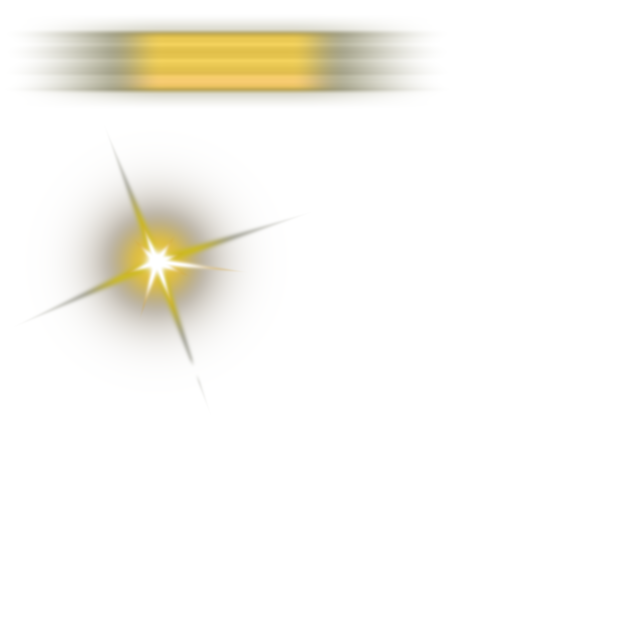
Give the GLSL for this background, as a Shadertoy shader.

```glsl
// A blurred golden light bar and a tilted star flare on a white ground.
// The bar is a soft box with layered sine streaks; the star is a radial glow
// crossed by tapered gaussian rays, long smoky ones below short bright ones.

const vec3 WHITE = vec3(1.0);
const vec3 GOLD = vec3(0.91, 0.78, 0.32);
const vec3 PEACH = vec3(0.96, 0.77, 0.46);
const vec3 OLIVE = vec3(0.55, 0.54, 0.41);
const vec3 GLOW_GOLD = vec3(0.86, 0.71, 0.13);
const vec3 GLOW_BROWN = vec3(0.43, 0.37, 0.27);
const vec3 RAY_GOLD = vec3(0.80, 0.73, 0.10);
const vec3 RAY_GREY = vec3(0.50, 0.50, 0.44);
const vec3 AMBER = vec3(0.82, 0.60, 0.12);

const vec2 BAR_CENTER = vec2(0.355, 0.9036);
const float BAR_REACH = 0.345;      // half length of the smoky ends
const float STREAK_PERIOD = 0.0286;
const vec2 STAR_CENTER = vec2(0.245, 0.591);
const float GLOW_RADIUS = 0.085;
const float CORE_RADIUS = 0.016;
const float RAY_WIDTH = 0.0075;
const float SPARK_WIDTH = 0.0048;
const float GAP_POSITION = 0.18;    // break in the lower ray
const float TAU = 6.2831853;

// Each ray: angle in degrees, length.
const int LONG_RAYS = 4;
const vec2 LONG_RAY[LONG_RAYS] = vec2[LONG_RAYS](
    vec2(17.8, 0.262), vec2(111.0, 0.235), vec2(204.5, 0.255), vec2(289.4, 0.262));
const int SPARKS = 9;
const vec2 SPARK[SPARKS] = vec2[SPARKS](
    vec2(111.0, 0.080), vec2(289.5, 0.095), vec2(353.4, 0.147),
    vec2(253.5, 0.098), vec2(55.0, 0.053), vec2(136.0, 0.053),
    vec2(336.0, 0.060), vec2(201.0, 0.065), vec2(18.0, 0.050));

// Distances along and across a ray leaving the origin.
vec2 alongRay(vec2 p, float degrees) {
    float a = radians(degrees);
    vec2 dir = vec2(cos(a), sin(a));
    return vec2(dot(p, dir), dir.x * p.y - dir.y * p.x);
}

// Gaussian section narrowing towards the tip.
float taper(vec2 q, float len, float width) {
    float t = clamp(q.x / len, 0.0, 1.0);
    float w = q.y / (width * (1.0 - t) + 0.001);
    return exp(-w * w) * smoothstep(-0.003, 0.003, q.x) * smoothstep(1.0, 0.15, t);
}

vec3 drawBar(vec3 color, vec2 uv) {
    vec2 p = uv - BAR_CENTER;
    float d = abs(p.x), h = abs(p.y);

    // Streaks vary both the brightness and the reach of each row.
    float wide = cos(TAU * p.y / STREAK_PERIOD);
    float fine = sin(TAU * p.y / 0.0125 + 1.0) * 0.6 + sin(TAU * p.y / 0.0083) * 0.4;
    float streak = 0.7 * wide + 0.3 * fine;

    float reach = BAR_REACH - 0.012 * streak;
    float across = 1.0 - smoothstep(0.09, reach, d);
    float body = 1.0 - smoothstep(0.042, 0.052, h);
    float haze = 1.0 - smoothstep(0.040, 0.076, h);
    float alpha = across * (0.58 * body + 0.42 * haze);

    float warm = (1.0 - smoothstep(0.10, 0.19, d)) * (1.0 - smoothstep(0.036, 0.055, h));
    float low = exp(-pow((p.y + 0.031) / 0.012, 2.0));
    vec3 gold = mix(GOLD, PEACH, 0.7 * low) + 0.045 * streak;
    return mix(color, mix(OLIVE + 0.05 * streak, gold, warm), alpha);
}

vec3 drawStar(vec3 color, vec2 uv) {
    vec2 p = uv - STAR_CENTER;
    float r = length(p);

    // Round glow, gold inside and brown outside.
    float glow = exp(-r * r / (GLOW_RADIUS * GLOW_RADIUS));
    vec3 glowTint = mix(GLOW_GOLD, GLOW_BROWN, smoothstep(0.025, 0.085, r));
    color = mix(color, glowTint, glow);

    // Long smoky rays.
    for (int i = 0; i < LONG_RAYS; i++) {
        vec2 q = alongRay(p, LONG_RAY[i].x);
        float alpha = 0.85 * taper(q, LONG_RAY[i].y, RAY_WIDTH);
        if (i == LONG_RAYS - 1) alpha *= smoothstep(0.004, 0.022, abs(q.x - GAP_POSITION));
        vec3 tint = mix(RAY_GOLD, RAY_GREY, smoothstep(0.06, 0.135, q.x));
        color = mix(color, tint, alpha);
    }

    // Short sparks, white at the root and amber at the tip.
    for (int i = 0; i < SPARKS; i++) {
        vec2 q = alongRay(p, SPARK[i].x);
        float len = SPARK[i].y;
        vec3 tint = mix(WHITE, AMBER, smoothstep(0.30, 0.85, q.x / len));
        color = mix(color, tint, taper(q, len, SPARK_WIDTH));
    }

    // Hot core.
    float core = exp(-r * r / (CORE_RADIUS * CORE_RADIUS));
    return mix(color, WHITE, min(1.4 * core, 1.0));
}

void mainImage(out vec4 fragColor, in vec2 fragCoord) {
    vec2 uv = fragCoord / iResolution.xy;
    vec3 color = drawStar(drawBar(WHITE, uv), uv);
    fragColor = vec4(clamp(color, 0.0, 1.0), 1.0);
}
```
